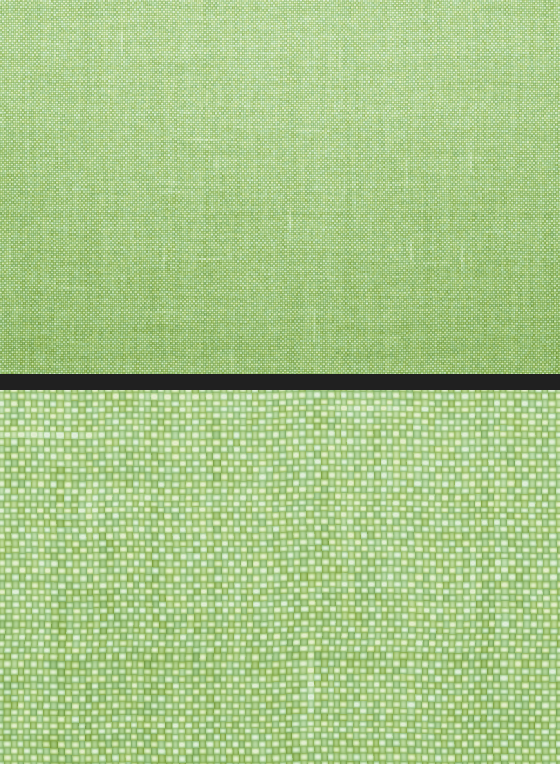
Top, the full canvas; bottom, a detail of the centre.
A Shadertoy shader for this texture:

```glsl
// Pale green linen: a fine plain weave with uneven threads, slubs and soft top light.

const float THREADS = 250.0;                    // threads across the canvas width
const vec3 GAP_GREEN   = vec3(0.45, 0.605, 0.26);
const vec3 FIBRE_GREEN = vec3(0.83, 0.905, 0.75);
const vec3 STRAW_TINT  = vec3(0.025, -0.005, -0.085);
const float MID_GREEN_LIFT = 0.10;              // mid tones are the most saturated

float hash(vec2 p) {
    vec3 q = fract(vec3(p.xyx) * vec3(0.1031, 0.1030, 0.0973));
    q += dot(q, q.yzx + 33.33);
    return fract((q.x + q.y) * q.z);
}

// Layered sines, roughly -1 to 1, with a phase per thread.
float waves(float s, float phase) {
    return 0.5 * sin(s + phase) + 0.3 * sin(2.3 * s + 1.7 * phase)
         + 0.2 * sin(5.1 * s + 2.9 * phase);
}

// Thickness and dye changes along one thread.
float threadTone(float id, float along, float seed) {
    float h = hash(vec2(id, seed));
    return 0.06 * (h - 0.5) + 0.02 * waves(id * 0.21, seed)
         + 0.055 * waves(along * 0.06, h * 40.0);
}

// Rare pale slub, tapered at both ends of its segment.
float slub(float id, float along, float spacing, float seed) {
    float s = along / spacing + hash(vec2(id, seed));
    float chance = hash(vec2(id + 17.0 * seed, floor(s)));
    float t = fract(s);
    float taper = smoothstep(0.0, 0.4, t) * smoothstep(1.0, 0.5, t);
    return taper * smoothstep(0.985, 1.0, chance);
}

// Rounded crossing: steep across the upper thread, shallower along it.
float knot(float across, float along) {
    return cos(3.14159 * across) * cos(2.2 * along);
}

// Returns tone and straw tint at a point of the cloth.
vec2 linen(vec2 uv) {
    // Slightly uneven thread spacing and drift
    vec2 p = uv * THREADS;
    p += 0.25 * vec2(waves(p.x * 0.37, 0.6 * sin(p.y * 0.045)),
                     waves(p.y * 0.41, 0.6 * sin(p.x * 0.038)));
    p += 0.22 * vec2(waves(p.y * 0.11, 2.0), waves(p.x * 0.09, 5.0));

    vec2 cell = floor(p);
    vec2 f = fract(p) - 0.5;
    bool weftOver = mod(cell.x + cell.y, 2.0) < 0.5;

    // Raised pale weft knots alternate with sunken warp crossings
    float relief = weftOver ? knot(f.y, f.x) : knot(f.x, f.y);
    float tone = weftOver ? 0.95 * (relief - 0.52) + 0.15
                          : 0.55 * (relief - 0.52) - 0.15;
    tone += 0.20 * (hash(cell + 71.0) - 0.5);

    // Both thread systems show through the cloth
    float warp = threadTone(cell.x, p.y, 3.0);
    float weft = threadTone(cell.y, p.x, 8.0);
    tone += weftOver ? 0.6 * warp + 1.3 * weft : 1.3 * warp + 0.6 * weft;
    tone += 0.22 * slub(cell.x, p.y, 20.0, 5.0);
    tone += 0.22 * slub(cell.y, p.x, 26.0, 11.0);

    // Straw-coloured hints, strongest in the gaps
    float straw = (hash(cell + 151.0) - 0.5) * (1.3 - 0.6 * relief);
    return vec2(tone, straw);
}

// Light falls from the top centre and fades toward the lower corners.
float lighting(vec2 st) {
    float side = st.x - 0.48;
    return mix(-0.15, 0.14, smoothstep(-0.1, 1.05, st.y))
         - 0.25 * side * side + 0.02;
}

void mainImage(out vec4 fragColor, in vec2 fragCoord) {
    const int SAMPLES = 3;
    vec2 cloth = vec2(0.0);
    for (int j = 0; j < SAMPLES; j++) {
        for (int i = 0; i < SAMPLES; i++) {
            vec2 offset = (vec2(i, j) + 0.5) / float(SAMPLES) - 0.5;
            cloth += linen((fragCoord + offset) / iResolution.x);
        }
    }
    cloth /= float(SAMPLES * SAMPLES);

    float tone = 0.56 + cloth.x + lighting(fragCoord / iResolution.xy);
    tone = clamp(tone, -0.1, 1.15);
    vec3 color = mix(GAP_GREEN, FIBRE_GREEN, tone);
    color.g += MID_GREEN_LIFT * tone * (1.0 - tone);
    color += STRAW_TINT * cloth.y;
    fragColor = vec4(clamp(color, 0.0, 1.0), 1.0);
}
```
